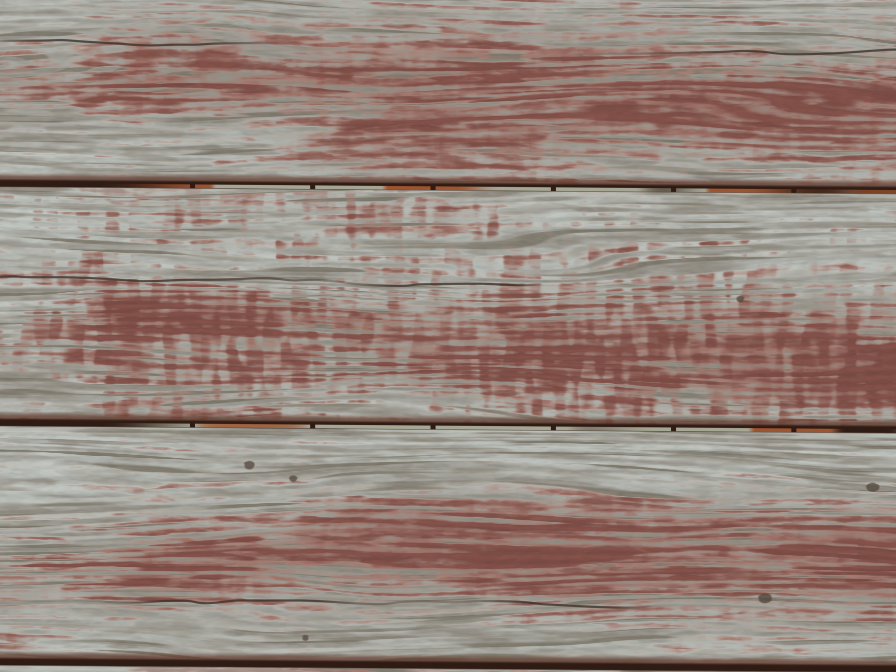
Reproduce this texture procedurally as a Shadertoy shader.

```glsl
// Three weathered deck boards with worn red paint over silvery wood.
// Layered sines bend the grain; blended cellular noise, stretched along or
// across each board, wears the paint away in blotches, fibres and flakes.

float hash(vec2 p) {
    return fract(sin(dot(p, vec2(127.1, 311.7))) * 43758.5);
}

// Cellular noise: random cell values blended by distance to each cell point
float cells(vec2 p) {
    vec2 base = floor(p), sum = vec2(0.0);
    for (int j = -1; j <= 1; j++)
        for (int i = -1; i <= 1; i++) {
            vec2 cell = base + vec2(i, j);
            vec2 d = cell + vec2(hash(cell), hash(cell + 57.0)) - p;
            sum += exp(-6.0 * dot(d, d)) * vec2(hash(cell + 19.0), 1.0);
        }
    return sum.x / sum.y;
}

void mainImage(out vec4 fragColor, in vec2 fragCoord) {
    vec2 p = fragCoord / iResolution.y;
    float px = 1.0 / iResolution.y;

    // Slightly tilted boards: index, position across, height above lower edge
    float level = (p.y + 0.008 * (p.x - 0.67) - 0.012) / 0.356;
    float board = floor(level);
    float v = level - board;
    float h = v * 0.356;
    vec2 s = vec2(p.x + board * 17.3, level);

    // Grain: wavy lines that close into long arches on the top board
    float bend = 0.025 * sin(3.1 * s.x + 4.0 * v) + 0.012 * sin(7.3 * s.x - 9.0 * v)
               + 0.07 * (cells(s * vec2(2.0, 5.0)) - 0.5);
    float w = v + bend;
    float across = w - 0.5 - 0.9 * (2.0 - board);
    float ring = sqrt(across * across + 0.03 * smoothstep(0.0, 0.5, p.x));
    float grain = 0.5 + 0.5 * sin(165.0 * ring + 4.0 * sin(9.0 * w));

    // Wear at several scales
    float blotch = cells(s * vec2(2.4, 4.5) + 3.7);
    float fibre = cells(vec2(s.x * 7.0, w * 70.0));
    float flake = cells(s * vec2(24.0, 55.0));
    float fleck = cells(s * vec2(85.0, 110.0));
    float saw = cells(vec2(s.x * 75.0, v * 9.0));
    float sawn = board == 1.0 ? 0.8 : 0.15;

    // Paint survives best in a band along each board
    float band = (w - 0.3 - 0.13 * abs(board - 1.0)) / 0.27;
    band = exp(-band * band);
    float paint = 0.9 * band - 0.44 + 1.4 * (blotch - 0.5)
                - 0.4 * smoothstep(0.22, 0.08, p.x + 0.12 * (flake - 0.5))
                + 0.4 * (grain - 0.5) + 0.9 * (fibre - 0.5)
                + 0.7 * (flake - 0.5) + 0.35 * (fleck - 0.5) + sawn * (saw - 0.5);
    float cover = smoothstep(-0.35, 0.4, paint);

    vec3 bare = mix(vec3(0.59, 0.57, 0.53), vec3(0.75, 0.77, 0.75),
                    smoothstep(0.15, 0.75, 0.5 * fibre + 0.3 * flake + 0.2 * blotch));
    float groove = smoothstep(0.35, 0.1, fibre) * smoothstep(0.3, 0.7, grain);
    bare = mix(bare, vec3(0.44, 0.42, 0.37), 0.7 * groove);
    vec3 red = mix(vec3(0.63, 0.48, 0.44), vec3(0.50, 0.31, 0.28),
                   smoothstep(0.1, 0.9, paint + 0.25 * (fibre - 0.5)));
    vec3 col = mix(bare, red, cover);
    col *= 0.94 + 0.08 * grain + 0.07 * (fleck - 0.5);

    // One long, broken crack per board
    float crack = (board < 0.5 ? 0.24 : 0.58) + 0.018 * sin(3.0 * p.x + board)
                + 0.006 * sin(19.0 * p.x) + 0.02 * (cells(vec2(s.x * 14.0, 3.0)) - 0.5);
    float split = 1.0 - smoothstep(0.0006, 0.0012 + px, abs(v - crack) * 0.356);
    split *= smoothstep(0.3, 0.6, cells(vec2(s.x * 4.0, 8.0)));
    col = mix(col, vec3(0.24, 0.19, 0.16), 0.8 * split);

    // Scattered nail holes and small knots
    for (int i = 0; i < 6; i++) {
        float k = float(i);
        vec2 spot = vec2(1.33 * hash(vec2(k, 4.0)), hash(vec2(k, 9.0)));
        float size = 0.003 + 0.004 * hash(vec2(k, 2.0));
        float d = length((p - spot) * vec2(0.8, 1.0)) + 0.004 * (flake - 0.5);
        col = mix(col, vec3(0.30, 0.25, 0.21), 0.7 * smoothstep(size + px, size - px, d));
    }

    // Pale upper lip and shaded, rounded lower edge
    col = mix(col, vec3(0.73, 0.74, 0.71),
              0.55 * smoothstep(0.332, 0.345, h) * smoothstep(0.25, 0.6, fibre));
    col = mix(col, vec3(0.38, 0.23, 0.18), 0.75 * smoothstep(0.016, 0.006, h));
    col = mix(col, vec3(0.19, 0.11, 0.08), smoothstep(0.006, 0.001, h));

    // Gap between boards: light slits broken by evenly spaced dark ticks
    vec3 gap = vec3(0.18, 0.11, 0.08);
    float tick = abs(fract(p.x / 0.179 - 0.1) - 0.5) * 0.179;
    float lit = smoothstep(0.003, 0.003 + px, tick)
              * smoothstep(0.15, 0.32, p.x) * step(0.0, board)
              * smoothstep(0.348, 0.350, h) * smoothstep(0.3555, 0.3535, h)
              * smoothstep(0.2, 0.4, cells(vec2(s.x * 5.0, 2.0)));
    vec3 glow = mix(vec3(0.65, 0.65, 0.58), vec3(0.62, 0.33, 0.18),
                    smoothstep(0.62, 0.75, cells(vec2(s.x * 6.0, 6.0))));
    gap = mix(gap, glow, lit);
    col = mix(col, gap, smoothstep(0.3485 - px, 0.3485 + px, h));

    fragColor = vec4(col, 1.0);
}
```
